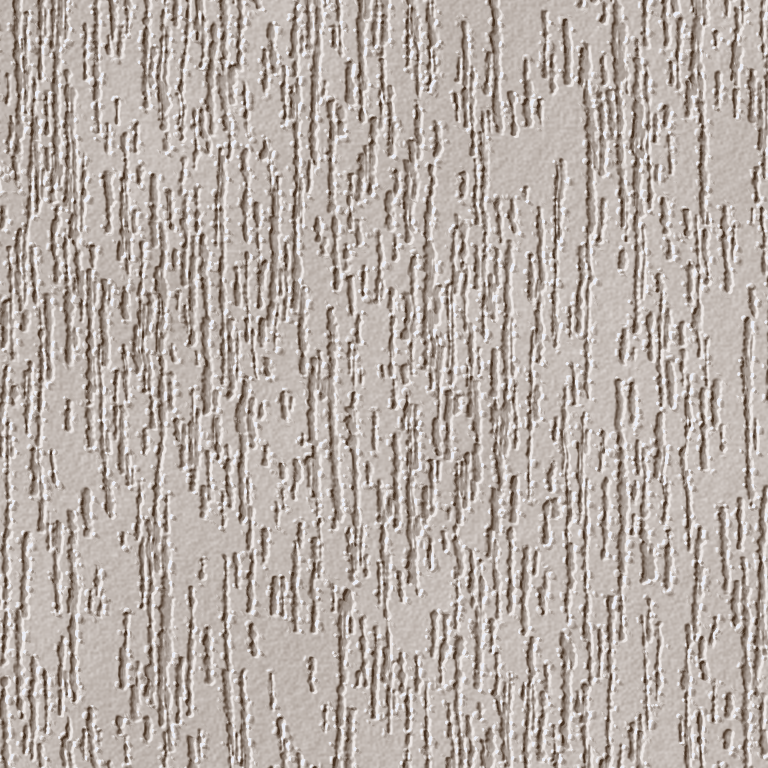
Reproduce this texture procedurally as a Shadertoy shader.

```glsl
// Beige scratched plaster: rough vertical grooves with beaded rims, lit from the upper left.
#define TO_LIGHT vec2(-0.82, 0.57)
#define GROOVE_WIDTH 0.0046
#define GROOVE_FILL 0.62
#define EDGE_ROUGHNESS 0.0042
#define BEAD_CELL 0.0115
#define BEAD_HEIGHT 0.75
#define GRAIN_HEIGHT 0.42
#define RELIEF 0.25
#define BASE_TONE 0.765
#define SHADOW_COLOR vec3(0.36, 0.29, 0.235)
#define LIGHT_COLOR vec3(0.93, 0.91, 0.90)
#define GLINT_COLOR vec3(0.92, 0.93, 0.96)

vec4 hash4(vec2 p) {
    vec4 q = fract(p.xyxy * vec4(0.1031, 0.1030, 0.0973, 0.1099));
    q += dot(q, q.wzxy + 33.33);
    return fract((q.xxyz + q.yzzw) * q.zywx);
}

float valueNoise(vec2 p) {
    vec2 cell = floor(p), f = fract(p);
    f = f * f * (3.0 - 2.0 * f);
    float bottom = mix(hash4(cell).x, hash4(cell + vec2(1, 0)).x, f.x);
    float top = mix(hash4(cell + vec2(0, 1)).x, hash4(cell + vec2(1, 1)).x, f.x);
    return mix(bottom, top, f.y);
}

// Distance to the nearest of many upright strokes, one candidate per cell
float grooveDistance(vec2 p, vec2 cellSize, float seed, float fill) {
    vec2 home = floor(p / cellSize);
    float nearest = 0.05;
    for (int j = -1; j <= 1; j++)
    for (int i = -1; i <= 1; i++) {
        vec2 cell = home + vec2(i, j);
        vec4 rnd = hash4(cell + seed);
        vec2 q = p - (cell + 0.1 + 0.8 * rnd.xy) * cellSize;
        q.x += (rnd.x - 0.5) * 0.09 * q.y;
        float halfLength = cellSize.y * mix(0.15, 0.6, rnd.z);
        float halfWidth = GROOVE_WIDTH * mix(0.55, 1.25, fract(rnd.z * 7.0));
        float d = length(vec2(q.x, max(abs(q.y) - halfLength, 0.0))) - halfWidth;
        float density = mix(0.5, 1.45, valueNoise(cell * cellSize * vec2(7.0, 4.0) + 20.0));
        if (rnd.w < fill * density) nearest = min(nearest, d);
    }
    return nearest;
}

// Round crumbs from cellular noise
float beads(vec2 p) {
    vec2 g = p / BEAD_CELL, home = floor(g);
    float height = 0.0;
    for (int j = -1; j <= 1; j++)
    for (int i = -1; i <= 1; i++) {
        vec2 cell = home + vec2(i, j);
        vec4 rnd = hash4(cell + 71.0);
        float radius = mix(0.22, 0.55, rnd.z * rnd.z);
        float d = length(g - cell - rnd.xy) / radius;
        height = max(height, step(rnd.w, 0.6) * sqrt(max(1.0 - d * d, 0.0)));
    }
    return height;
}

// x: surface height, y: groove depth, z: bead amount
vec3 plaster(vec2 p) {
    vec2 warped = p;
    warped.x += 0.006 * (valueNoise(p * vec2(14.0, 9.0)) - 0.5);
    warped.x += 0.004 * (valueNoise(p * vec2(30.0, 42.0)) - 0.5);

    float d = grooveDistance(warped, vec2(0.034, 0.26), 3.0, GROOVE_FILL);
    d = min(d, grooveDistance(warped, vec2(0.025, 0.10), 137.0, GROOVE_FILL));
    d = min(d, grooveDistance(warped, vec2(0.021, 0.046), 311.0, GROOVE_FILL * 0.6));
    d += EDGE_ROUGHNESS * (valueNoise(p * 115.0) - 0.5);
    d += EDGE_ROUGHNESS * 0.7 * (valueNoise(p * 230.0 + 9.0) - 0.5);

    float depth = 1.0 - smoothstep(-0.0036, 0.0016, d);
    float rim = smoothstep(-0.004, 0.0, d) * (1.0 - smoothstep(0.003, 0.008, d));
    float bead = beads(p) * rim;
    float grain = 0.55 * valueNoise(p * 250.0) + 0.45 * valueNoise(p * 125.0 + 40.0);
    grain += 0.5 * valueNoise(p * 55.0 + 80.0);
    return vec3(GRAIN_HEIGHT * grain - depth + BEAD_HEIGHT * bead, depth, bead);
}

void mainImage(out vec4 fragColor, in vec2 fragCoord) {
    vec2 p = fragCoord / iResolution.y;
    vec3 here = plaster(p);

    // Slope toward the light, then a soft cast shadow
    float slope = here.x - plaster(p + TO_LIGHT * 0.0036).x;
    float blocker = plaster(p + TO_LIGHT * 0.0075).x - here.x;
    float shadow = smoothstep(0.15, 1.1, blocker);

    float tone = BASE_TONE + RELIEF * slope - 0.10 * here.y - 0.11 * shadow;
    tone += 0.05 * (valueNoise(p * 300.0 + 17.0) - 0.5);
    tone += 0.04 * (valueNoise(p * 5.0 + 60.0) - 0.5);

    // Brown shade to pale plaster, with cool glints on lit crumbs
    vec3 color = mix(SHADOW_COLOR, LIGHT_COLOR, clamp((tone - 0.36) / 0.57, -0.15, 1.0));
    float glint = smoothstep(0.84, 0.95, tone) * smoothstep(0.1, 0.5, here.z);
    fragColor = vec4(mix(color, GLINT_COLOR, glint), 1.0);
}
```
